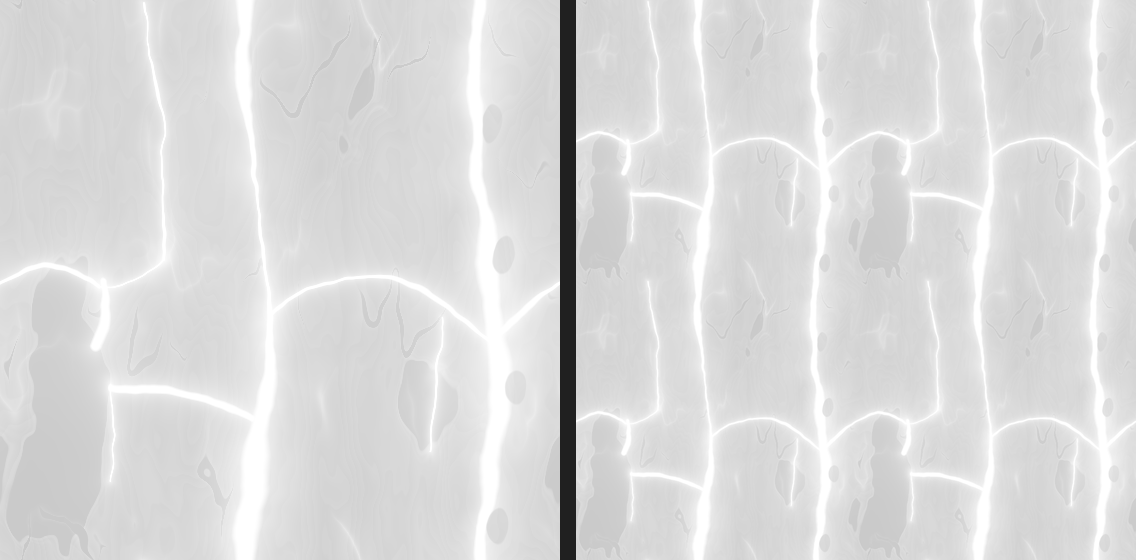
Left: one tile. Right: repeated 2 by 2.
Write a Shadertoy shader that draws this texture.

```glsl
// Pale grey marble: warped, banded stone with dark pockets and hairline seams,
// crossed by glowing white veins that run mostly upright with arched branches.
// All noise is gradient noise that wraps, so the unit square tiles seamlessly.

const float TAU = 6.2832;
const float STONE = 0.822;
const float POCKET = 0.785;

vec2 gradientAt(vec2 cell, float seed) {
    vec3 h = fract(vec3(cell, seed) * vec3(0.1031, 0.1130, 0.0973));
    h += dot(h, h.yzx + 33.33);
    float angle = TAU * fract((h.x + h.y) * h.z);
    return vec2(cos(angle), sin(angle));
}

// Gradient noise over the unit square, with a whole number of cells per side
float noise(vec2 p, vec2 cells, float seed) {
    p *= cells;
    vec2 i = floor(p), f = p - i;
    vec2 lo = mod(i, cells), hi = mod(i + 1.0, cells);
    vec2 u = f * f * f * (f * (f * 6.0 - 15.0) + 10.0);
    float a = dot(gradientAt(lo, seed), f);
    float b = dot(gradientAt(vec2(hi.x, lo.y), seed), f - vec2(1, 0));
    float c = dot(gradientAt(vec2(lo.x, hi.y), seed), f - vec2(0, 1));
    float d = dot(gradientAt(hi, seed), f - 1.0);
    return mix(mix(a, b, u.x), mix(c, d, u.x), u.y);
}

float fbm(vec2 p, vec2 cells, float seed) {
    float sum = 0.0, amp = 1.0;
    for (int i = 0; i < 4; i++) {
        sum += amp * noise(p, cells, seed + float(i));
        cells *= 2.0;
        amp *= 0.45;
    }
    return sum;
}

vec2 wrapped(vec2 d) { return fract(d + 0.5) - 0.5; }

// Periodic swing between two values, highest at the given place
float swing(float t, float low, float high, float peak) {
    return mix(low, high, 0.5 + 0.5 * cos(TAU * (t - peak)));
}

// Distance to an arch from a to b that spans x and bulges by lift in y
float archDistance(vec2 p, vec2 a, vec2 b, float lift) {
    vec2 middle = 0.5 * (a + b), span = b - a;
    vec2 r = wrapped(p - middle) + 0.5 * span;
    float t = clamp(r.x / span.x, 0.0, 1.0);
    float slope = (span.y + 4.0 * lift * (1.0 - 2.0 * t)) / span.x;
    vec2 d = r - vec2(span.x * t, span.y * t + 4.0 * lift * t * (1.0 - t));
    return length(vec2(d.x - span.x * 0.0, d.y / sqrt(1.0 + slope * slope)));
}

// Light of a vein: solid core, near glow and a broad faint sheet
float veinLight(float d, float width, float sheet) {
    float core = 1.0 - smoothstep(0.45 * width, 1.25 * width + 0.001, d);
    float glow = 0.6 * exp(-d / (0.007 + width));
    return max(core, glow + sheet * exp(-d / 0.065));
}

// Screen blend of two lights
float screen(float a, float b) { return 1.0 - (1.0 - a) * (1.0 - min(b, 1.0)); }

float branch(vec2 p, vec2 a, vec2 b, float lift, float width) {
    return veinLight(archDistance(p, a, b, lift), width, 0.13);
}

float stoneTone(vec2 p) {
    vec2 bend = vec2(fbm(p, vec2(4, 3), 11.0), fbm(p, vec2(3, 4), 21.0));
    vec2 q = p + vec2(0.045, 0.07) * bend;

    // Agate bands: soft ramps that end in crisp edges
    float layers = fbm(q, vec2(6, 2), 31.0);
    float ramp = fract(layers * 8.0);
    float tone = STONE + 0.022 * layers + 0.014 * (ramp - smoothstep(0.9, 1.0, ramp) * ramp);
    tone += 0.012 * noise(p, vec2(30, 4), 41.0);

    // Flat dark pockets with pale concentric rims
    float depth = fbm(q, vec2(5, 2), 51.0);
    float rim = smoothstep(0.28, 0.39, depth);
    tone += 0.018 * rim * (0.6 + 0.4 * cos(depth * 150.0));
    tone = mix(tone, POCKET, smoothstep(0.390, 0.402, depth));

    // Dark slivers with a light lip, and drifting pale filaments
    float split = abs(fbm(q, vec2(5, 2), 61.0));
    float gap = 0.035 * smoothstep(0.0, 0.45, noise(p, vec2(5, 4), 71.0));
    float open = smoothstep(0.0, 0.01, gap);
    tone += 0.025 * open * exp(-abs(split - gap) / 0.014);
    tone = mix(tone, POCKET, open * (1.0 - smoothstep(gap - 0.006, gap, split)));
    float thread = abs(fbm(q, vec2(4, 2), 81.0));
    float patchy = smoothstep(-0.1, 0.4, noise(p, vec2(4, 5), 91.0));
    return tone + patchy * (0.06 * exp(-thread / 0.018) + 0.025 * exp(-thread / 0.12));
}

void mainImage(out vec4 fragColor, in vec2 fragCoord) {
    vec2 p = fragCoord / iResolution.xy;
    vec2 v = p + 0.016 * vec2(fbm(p, vec2(6, 7), 101.0), fbm(p, vec2(7, 6), 111.0));
    float swell = 1.0 + 0.9 * noise(p, vec2(5, 9), 121.0);
    float sheet = 0.28 * (1.0 + 1.5 * fbm(p, vec2(7, 4), 131.0));

    // Two main upright veins
    float leftX = swing(v.y, 0.435, 0.480, 0.42);
    float rightX = swing(v.y, 0.846, 0.890, 0.35);
    float leftWidth = swell * swing(v.y, 0.004, 0.024, 0.13);
    float rightWidth = swell * swing(v.y, 0.013, 0.025, 0.38);
    float light = veinLight(abs(wrapped(v - leftX).x), leftWidth, sheet);
    light = screen(light, veinLight(abs(wrapped(v - rightX).x), rightWidth, sheet));

    // Grey hollows hugging the right vein
    for (int i = 0; i < 4; i++) {
        float y = 0.06 + 0.24 * float(i);
        vec2 centre = vec2(swing(y, 0.846, 0.890, 0.35) + 0.027, y);
        float r = length(wrapped(v - centre) / vec2(0.020, 0.034));
        light *= 1.0 - 0.7 * (1.0 - smoothstep(0.85, 1.0, r));
    }

    // Arched side branches, then slim upright ones with swapped axes
    light = screen(light, branch(v, vec2(0.48, 0.44), vec2(0.88, 0.39), 0.09, 0.006 * swell));
    light = screen(light, branch(v, vec2(0.20, 0.315), vec2(0.45, 0.25), 0.01, 0.008 * swell));
    light = screen(light, branch(v, vec2(0.89, 0.39), vec2(1.18, 0.49), 0.07, 0.007 * swell));
    light = screen(light, branch(v, vec2(0.18, 0.49), vec2(0.30, 0.54), -0.015, 0.002));
    light = screen(light, branch(v.yx, vec2(0.54, 0.30), vec2(0.99, 0.255), 0.01, 0.003 * swell));
    light = screen(light, branch(v.yx, vec2(0.38, 0.17), vec2(0.50, 0.19), 0.01, 0.012 * swell));
    light = screen(light, branch(v.yx, vec2(0.14, 0.20), vec2(0.32, 0.20), 0.005, 0.002));
    light = screen(light, branch(v.yx, vec2(0.20, 0.77), vec2(0.44, 0.785), 0.005, 0.002));

    float tone = mix(stoneTone(p), 1.0, clamp(light, 0.0, 1.0));
    fragColor = vec4(vec3(tone), 1.0);
}
```
